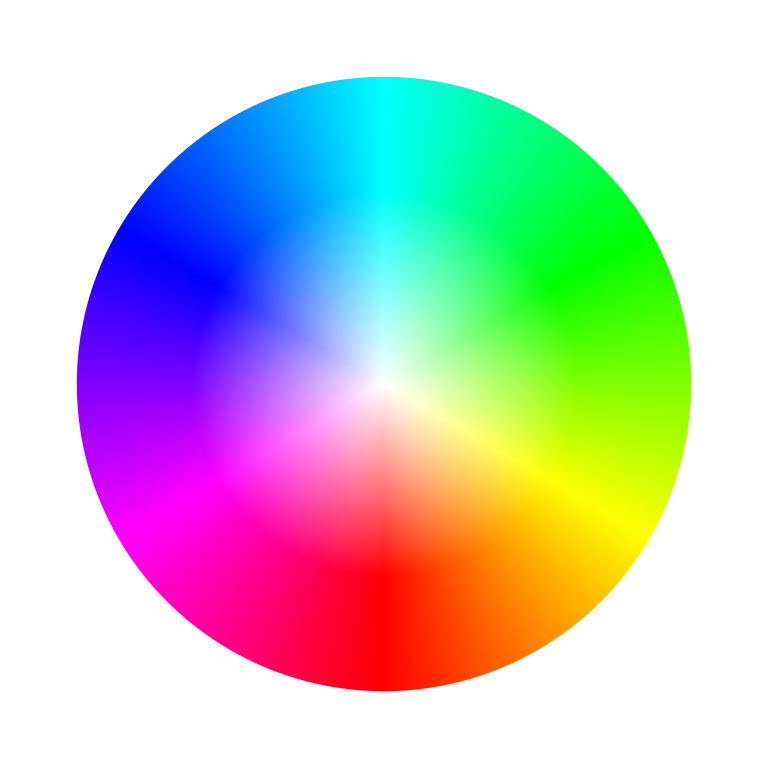
This background is drawn by a WebGL 2 fragment shader. Its source:

```glsl
#version 300 es
precision highp float;

uniform vec2 u_resolution;
out vec4 fragColor;

// Fully saturated colour for a hue in turns
vec3 hueColor(float hue) {
    return clamp(abs(mod(hue * 6.0 + vec3(0.0, 4.0, 2.0), 6.0) - 3.0) - 1.0, 0.0, 1.0);
}

void main() {
    float side = min(u_resolution.x, u_resolution.y);
    vec2 p = (gl_FragCoord.xy - 0.5 * u_resolution) / side;
    float radius = length(p);

    // Hue runs counterclockwise, with red at the bottom
    float hue = atan(p.y, p.x) / 6.2831853 + 0.25;

    // White centre fades linearly to the saturated outer ring
    float saturation = min(radius / 0.25, 1.0);
    vec3 wheel = mix(vec3(1.0), hueColor(hue), saturation);

    // Disc edge, one pixel soft, on white
    float disc = clamp((0.4 - radius) * side + 0.5, 0.0, 1.0);
    fragColor = vec4(mix(vec3(1.0), wheel, disc), 1.0);
}
```
